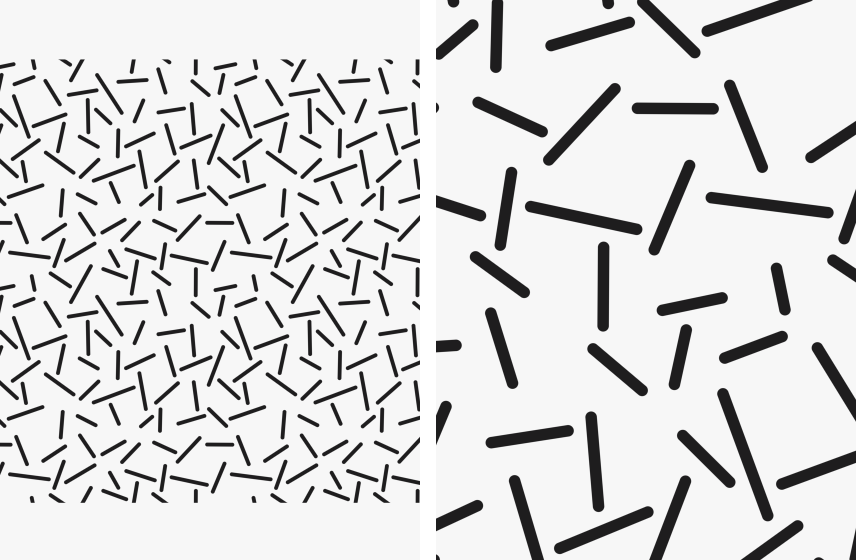
Left: the whole. Right: its middle third, enlarged.
This pattern is drawn by a Shadertoy shader. Its source:

```glsl
// Scattered dark round-ended sticks on a pale ground, repeating in tiles, with plain bands above and below.

const vec3 PAPER = vec3(0.968);
const vec3 INK = vec3(0.118, 0.114, 0.118);
const float TILE = 0.528;                 // tile side, in canvas widths
const float CELLS = 8.0;                  // sticks per tile side (even)
const vec2 FIELD = vec2(0.1363, 1.1918);  // bottom and top of the sticks
const float RADIUS = 0.069;               // stick half thickness, in cells
const float GAP = 0.29;                   // clearance between centre lines
const float SHORTEST = 0.17;              // least half length

struct Stick { vec2 centre; vec2 dir; float reach; };

float hash(vec2 p, float seed) {
    return fract(sin(dot(p, vec2(127.1, 311.7)) + seed * 74.7) * 43758.5453);
}

float cross2(vec2 a, vec2 b) {
    return a.x * b.y - a.y * b.x;
}

// Stick of one cell; neighbouring cells lean towards opposite axes
Stick stickAt(vec2 cell) {
    vec2 id = mod(cell, CELLS);
    vec2 jitter = vec2(hash(id, 1.0), hash(id, 2.0)) - 0.5;
    float turn = 1.5708 * mod(id.x + id.y, 2.0);
    float angle = turn + 1.64 * (hash(id, 3.0) - 0.5);
    float reach = mix(0.36, 0.84, hash(id, 4.0));
    return Stick(cell + 0.5 + 0.52 * jitter, vec2(cos(angle), sin(angle)), reach);
}

// Backward and forward extent of a stick, cut short of its neighbours
vec2 trimmedExtent(Stick s, vec2 cell) {
    vec2 extent = vec2(s.reach);
    for (int j = -2; j <= 2; j++)
    for (int i = -2; i <= 2; i++) {
        if (i == 0 && j == 0) continue;
        Stick other = stickAt(cell + vec2(i, j));
        vec2 delta = other.centre - s.centre;
        float along = dot(delta, s.dir);
        float sine = cross2(s.dir, other.dir);
        float steep = max(abs(sine), 0.02);
        float t = cross2(delta, other.dir) / (sine < 0.0 ? -steep : steep);
        float u = abs(cross2(delta, s.dir)) / steep;

        // Crossing lines: the one met farther from its centre gives way
        if (abs(t) >= u && u < other.reach + GAP) {
            float limit = abs(t) - GAP / steep;
            if (t > 0.0) extent.y = min(extent.y, limit);
            else extent.x = min(extent.x, limit);
        }
        // Nearly collinear sticks share the space between them
        if (steep < 0.4 && abs(cross2(delta, s.dir)) < 0.4) {
            float limit = 0.5 * (abs(along) - GAP);
            if (along > 0.0) extent.y = min(extent.y, limit);
            else extent.x = min(extent.x, limit);
        }
    }
    return max(extent, vec2(SHORTEST));
}

float stickDistance(vec2 p, Stick s, vec2 extent) {
    vec2 q = p - s.centre;
    float along = clamp(dot(q, s.dir), -extent.x, extent.y);
    return length(q - along * s.dir) - RADIUS;
}

// Distance to the nearest stick; those clearly out of range are skipped
float scatterDistance(vec2 p, float range) {
    float nearest = range;
    for (int j = -1; j <= 1; j++)
    for (int i = -1; i <= 1; i++) {
        vec2 cell = floor(p) + vec2(i, j);
        Stick s = stickAt(cell);
        if (stickDistance(p, s, vec2(s.reach)) < nearest)
            nearest = min(nearest, stickDistance(p, s, trimmedExtent(s, cell)));
    }
    return nearest;
}

void mainImage(out vec4 fragColor, in vec2 fragCoord) {
    vec2 uv = fragCoord / iResolution.x;
    float pixel = 1.0 / iResolution.x;
    float scale = CELLS / TILE;
    float soft = 0.7 * pixel * scale;

    // Sticks
    vec2 p = (uv - vec2(0.0, FIELD.x)) * scale + 0.5;
    float ink = 1.0 - smoothstep(-soft, soft, scatterDistance(p, 2.0 * soft));

    // Plain bands
    float inside = min(uv.y - FIELD.x, FIELD.y - uv.y);
    ink *= smoothstep(-0.6 * pixel, 0.6 * pixel, inside);

    fragColor = vec4(mix(PAPER, INK, ink), 1.0);
}
```
